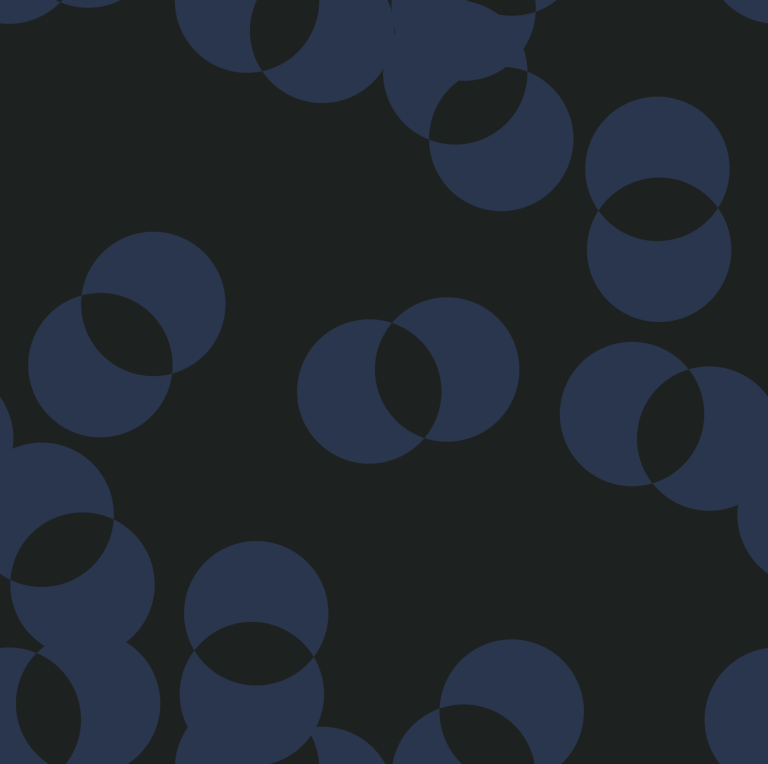
A Shadertoy shader for this pattern:

```glsl
// Scattered pairs of overlapping slate-blue discs whose shared lens is cut out to the dark ground.

const vec3 GROUND = vec3(0.114, 0.128, 0.123);
const vec3 SLATE = vec3(0.166, 0.212, 0.304);

const int PAIR_COUNT = 10;
const float DISC_RADIUS = 0.094;
const float HALF_SPACING = 0.0527;
const float JITTER = 0.075;

// Soft-edged disc on a plane that repeats every unit.
float disc(vec2 p, vec2 center, float radius, float blur) {
    vec2 d = p - center;
    d -= round(d);
    return 1.0 - smoothstep(-blur, blur, length(d) - radius);
}

// Coverage by exactly one of two shapes.
float exclusive(float a, float b) {
    return a + b - 2.0 * a * b;
}

// Two discs either side of a center, without their common lens.
float discPair(vec2 p, vec2 center, float angle, float blur) {
    vec2 offset = HALF_SPACING * vec2(cos(angle), sin(angle));
    return exclusive(disc(p, center + offset, DISC_RADIUS, blur),
                     disc(p, center - offset, DISC_RADIUS, blur));
}

// Tilted lattice point, displaced by incommensurate sines.
vec2 scatter(float id, float count, float jitter) {
    vec2 lattice = id * vec2(1.0, 3.0) / count;
    return lattice + jitter * sin(id * vec2(2.4, 4.0) + vec2(1.0, 2.0));
}

void mainImage(out vec4 fragColor, in vec2 fragCoord) {
    vec2 p = fragCoord / iResolution.x;
    float blur = 0.8 / iResolution.x;

    // Union of all pairs.
    float cover = 0.0;
    for (int i = 0; i < PAIR_COUNT; i++) {
        float id = float(i);
        vec2 center = scatter(id, float(PAIR_COUNT), JITTER);
        float angle = 1.9 * id + 0.2;
        cover = max(cover, discPair(p, center, angle, blur));
    }

    fragColor = vec4(mix(GROUND, SLATE, cover), 1.0);
}
```
